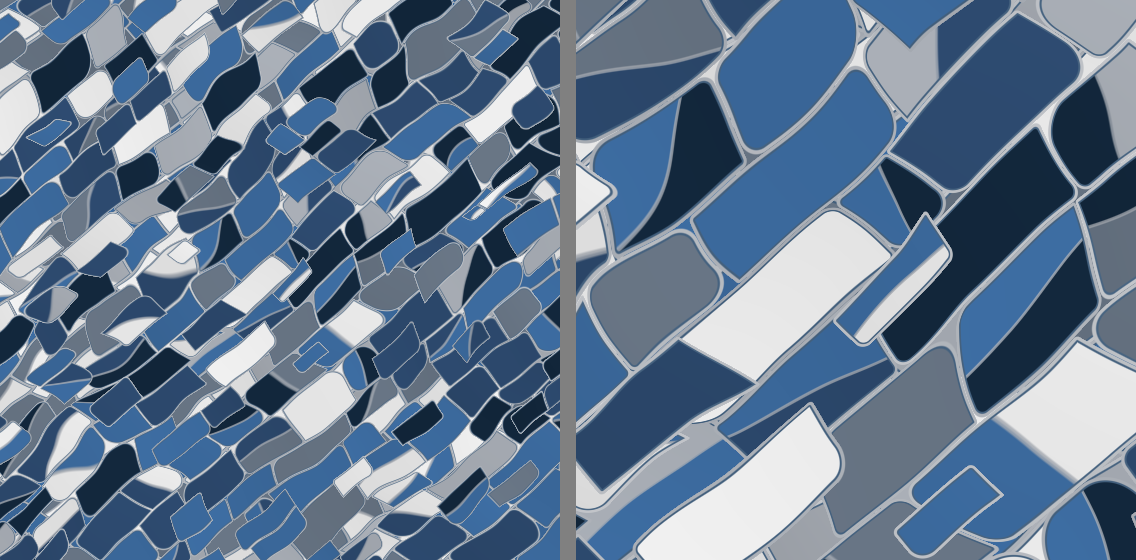
Left: the whole. Right: its middle third, enlarged.
This pattern is drawn by a WebGL 2 fragment shader. Its source:

```glsl
#version 300 es
precision highp float;

uniform vec2 u_resolution;
out vec4 fragColor;

#define TILT 0.71
#define TILE_SIZE vec2(0.112, 0.057)
#define WARP 0.034
#define GROUT 0.0019
#define HAIRLINE 0.0011
#define SHADING 0.09

const vec3 INK   = vec3(0.07, 0.15, 0.23);
const vec3 NAVY  = vec3(0.17, 0.28, 0.42);
const vec3 BLUE  = vec3(0.23, 0.41, 0.61);
const vec3 SLATE = vec3(0.40, 0.45, 0.51);
const vec3 SILVER = vec3(0.64, 0.66, 0.69);
const vec3 WHITE = vec3(0.90, 0.90, 0.90);

vec4 hash(vec2 p) {
    vec4 q = fract(p.xyxy * vec4(0.1031, 0.1030, 0.0973, 0.1099));
    q += dot(q, q.wzxy + 33.33);
    return fract((q.xxyz + q.yzzw) * q.zywx);
}

// Smooth two-channel value noise in -0.5 .. 0.5
vec2 noise(vec2 p) {
    vec2 i = floor(p), f = fract(p);
    f = f * f * (3.0 - 2.0 * f);
    vec2 low = mix(hash(i).xy, hash(i + vec2(1, 0)).xy, f.x);
    vec2 high = mix(hash(i + vec2(0, 1)).xy, hash(i + vec2(1, 1)).xy, f.x);
    return mix(low, high, f.y) - 0.5;
}

vec3 palette(float k) {
    if (k < 0.20) return INK;
    if (k < 0.43) return NAVY;
    if (k < 0.66) return BLUE;
    if (k < 0.76) return SLATE;
    if (k < 0.83) return SILVER;
    return WHITE;
}

float roundedBox(vec2 p, vec2 halfSize, float radius) {
    vec2 q = abs(p) - halfSize + radius;
    return min(max(q.x, q.y), 0.0) + length(max(q, 0.0)) - radius;
}

// Paints one layer of uneven bricks; paleness shifts its tones to grey and white
vec3 paintTiles(vec3 under, vec2 p, vec2 size, float seed,
                float coverage, float roundness, float paleness, float aa) {
    p += WARP * noise(p * 6.5 + seed) + 0.35 * WARP * noise(p * 19.0 - seed);
    vec2 q = p / size + seed;

    // Rows of uneven height
    float row = floor(q.y), y = q.y - row;
    float bottom = 0.45 * hash(vec2(row, seed)).x;
    if (y < bottom) { row -= 1.0; y += 1.0; }
    vec4 rowRandom = hash(vec2(row, seed));
    bottom = 0.45 * rowRandom.x;
    float top = 1.0 + 0.45 * hash(vec2(row + 1.0, seed)).x;

    // Slanted bricks of uneven length
    q.x += rowRandom.y * 7.0 + (rowRandom.z - 0.5) * 0.5 * (y - 0.5);
    float column = floor(q.x), x = q.x - column;
    vec2 key = vec2(column, row + seed * 31.0);
    float left = 0.6 * hash(key).x;
    if (x < left) { key.x -= 1.0; x += 1.0; }
    left = 0.6 * hash(key).x;
    float right = 1.0 + 0.6 * hash(key + vec2(1, 0)).x;

    vec4 look = hash(key + 71.3);
    if (look.x > coverage) return under;

    // Each corner has its own radius
    vec2 halfSize = 0.5 * vec2(right - left, top - bottom) * size;
    vec2 local = (vec2(x, y) - 0.5 * vec2(left + right, bottom + top)) * size;
    vec4 corners = hash(key + 137.7);
    vec2 side = local.x > 0.0 ? corners.xy : corners.zw;
    float k = local.y > 0.0 ? side.x : side.y;
    float radius = min(halfSize.x, halfSize.y) * mix(0.06, roundness, k * k);
    float edge = roundedBox(local, halfSize, radius);

    // Flat tone with a faint sheen; some tiles are cut by a curved seam
    vec2 unit = local / halfSize;
    vec3 tone = palette(mix(paleness, 1.0, look.y));
    vec4 cut = hash(key + 211.9);
    if (cut.x < 0.3) {
        vec2 across = normalize(cut.yz - 0.5 + vec2(0.01, 0.0));
        float bend = (cut.w - 0.5) * 0.9 * unit.x * unit.x;
        float seam = (dot(unit, across) + bend) * halfSize.y;
        vec3 second = palette(mix(paleness, 1.0, fract(look.y + 0.37)));
        tone = mix(tone, second, smoothstep(-aa, aa, seam));
        float line = 1.0 - smoothstep(0.0, 2.0 * aa, abs(seam) - 0.4 * HAIRLINE);
        tone = mix(tone, SILVER, 0.8 * line);
    }
    tone *= 1.0 + SHADING * (look.z - 0.5 + 0.5 * unit.x * (look.w - 0.5));

    // Pale grout, dark hairline, then the face
    vec3 grout = mix(SILVER, WHITE, 0.5 * look.w);
    vec3 color = mix(under, grout, smoothstep(aa, -aa, edge));
    color = mix(color, INK * 1.8, 0.75 * smoothstep(aa, -aa, edge + GROUT));
    return mix(color, tone, smoothstep(aa, -aa, edge + GROUT + HAIRLINE));
}

void main() {
    float scale = min(u_resolution.x, u_resolution.y);
    vec2 p = gl_FragCoord.xy / scale;
    float aa = 0.75 / scale;
    float c = cos(TILT), s = sin(TILT);
    p = mat2(c, -s, s, c) * p;

    // Pale slivers, main tiles, then small chips on top
    vec3 color = paintTiles(SILVER, p, TILE_SIZE * 0.8, 3.7, 1.0, 0.4, 0.58, aa);
    color = paintTiles(color, p, TILE_SIZE, 11.3, 0.86, 1.0, 0.0, aa);
    color = paintTiles(color, p, TILE_SIZE * 0.72, 23.9, 0.2, 1.0, 0.0, aa);
    fragColor = vec4(color, 1.0);
}
```
